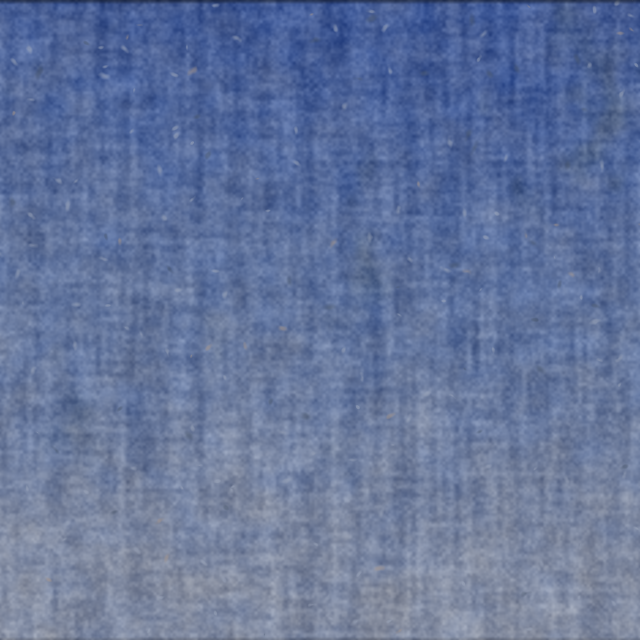
A Shadertoy shader for this texture:

```glsl
// Blue paint thinned over woven canvas, deep at the top and fading to grey below.
#define SKY_TOP vec3(0.265, 0.360, 0.590)
#define SKY_MID vec3(0.382, 0.458, 0.618)
#define SKY_LOW vec3(0.510, 0.546, 0.630)
#define STAIN   vec3(0.300, 0.360, 0.450)
#define PALE    vec3(0.610, 0.650, 0.730)
#define WARM    vec3(0.640, 0.580, 0.550)
#define THREADS 105.0
#define WEAVE_DEPTH 0.100
#define GRAIN_DEPTH 0.085
#define CLOUD_DEPTH 0.060
#define FLECK_CELLS 34.0

float hash(vec2 p) {
    vec3 q = fract(vec3(p.xyx) * 0.1031);
    q += dot(q, q.yzx + 33.33);
    return fract((q.x + q.y) * q.z);
}

// Smooth value noise centred on zero
float noise(vec2 p) {
    vec2 cell = floor(p), f = fract(p);
    f = f * f * (3.0 - 2.0 * f);
    float low = mix(hash(cell), hash(cell + vec2(1, 0)), f.x);
    float high = mix(hash(cell + vec2(0, 1)), hash(cell + vec2(1, 1)), f.x);
    return mix(low, high, f.y) - 0.5;
}

float layeredNoise(vec2 p) {
    float sum = 0.0, weight = 0.6;
    for (int i = 0; i < 3; i++) {
        sum += weight * noise(p);
        p = mat2(0.8, 0.6, -0.6, 0.8) * p * 2.1 + 17.0;
        weight *= 0.55;
    }
    return sum;
}

// Irregular threads running both ways, strongest where they cross
float weave(vec2 uv) {
    vec2 bent = uv + 0.004 * vec2(noise(uv * 9.0), noise(uv * 9.0 + 40.0));
    float warp = noise(bent * vec2(THREADS, 13.0));
    float weft = noise(bent * vec2(17.0, THREADS * 1.1) + 71.0);
    float longWarp = noise(bent * vec2(THREADS * 0.55, 3.0) + 23.0);
    float ripple = sin(bent.x * THREADS * 4.2) * sin(bent.y * THREADS * 4.5);
    return warp * 0.9 + weft * 0.75 + longWarp * 0.6 + ripple * 0.06;
}

// Scattered flecks: x is coverage, y is a random tint
vec2 flecks(vec2 p, float share) {
    vec2 base = floor(p), result = vec2(0.0);
    for (int j = -1; j <= 1; j++)
    for (int i = -1; i <= 1; i++) {
        vec2 cell = base + vec2(i, j);
        float pick = hash(cell + 5.0);
        vec2 centre = cell + vec2(hash(cell + 11.0), hash(cell + 29.0));
        float angle = 3.1416 * hash(cell + 47.0);
        vec2 d = p - centre;
        d = mat2(cos(angle), sin(angle), -sin(angle), cos(angle)) * d;
        float size = mix(0.13, 0.30, hash(cell + 61.0));
        float dist = length(d * vec2(0.75, 1.5)) + 0.15 * noise(p * 5.0);
        float cover = step(pick, share) * (1.0 - smoothstep(0.0, size, dist));
        if (cover > result.x) result = vec2(cover, hash(cell + 83.0));
    }
    return result;
}

void mainImage(out vec4 fragColor, in vec2 fragCoord) {
    vec2 uv = fragCoord / iResolution.xy;

    // Vertical fade, uneven and a little bluer to the right
    float cloud = layeredNoise(uv * vec2(5.0, 6.0) + 3.0);
    float fade = 1.0 - uv.y + 0.12 * cloud - 0.10 * (uv.x - 0.5) * uv.y;
    vec3 color = mix(SKY_TOP, SKY_MID, smoothstep(-0.1, 0.56, fade));
    color = mix(color, SKY_LOW, smoothstep(0.42, 1.02, fade));

    // Dull stains and greyer patches
    float stain = smoothstep(0.16, 0.42, layeredNoise(uv * vec2(9.0, 7.0) + 90.0));
    color = mix(color, STAIN, 0.55 * stain * smoothstep(0.1, 0.5, uv.y));
    float grey = layeredNoise(uv * 24.0 + 60.0);
    color += vec3(0.050, 0.018, -0.040) * grey;

    // Brushed paint, woven threads and fine grain
    float scumble = layeredNoise(uv * vec2(36.0, 44.0) + 130.0);
    float grain = noise(uv * 150.0) + 0.6 * noise(uv * 235.0 + 9.0);
    float relief = WEAVE_DEPTH * weave(uv) + GRAIN_DEPTH * grain;
    relief += CLOUD_DEPTH * (scumble * 1.3 + cloud * 0.3);
    color += relief * vec3(1.0, 0.96, 0.82);

    // Pale and warm flecks on the raised threads, with a few dark pits
    vec2 fleck = flecks(uv * FLECK_CELLS, 0.13);
    vec3 fleckColor = mix(PALE, WARM, step(0.80, fleck.y));
    color = mix(color, fleckColor, 0.55 * fleck.x);
    float pit = flecks(uv * FLECK_CELLS * 0.8 + 200.0, 0.05).x;
    color = mix(color, STAIN * 0.9, 0.45 * pit);

    // Shadowed upper and lower borders
    color *= 1.0 - 0.45 * smoothstep(0.992, 1.0, uv.y);
    color *= 1.0 - 0.15 * (1.0 - smoothstep(0.0, 0.006, uv.y));

    fragColor = vec4(clamp(color, 0.0, 1.0), 1.0);
}
```
